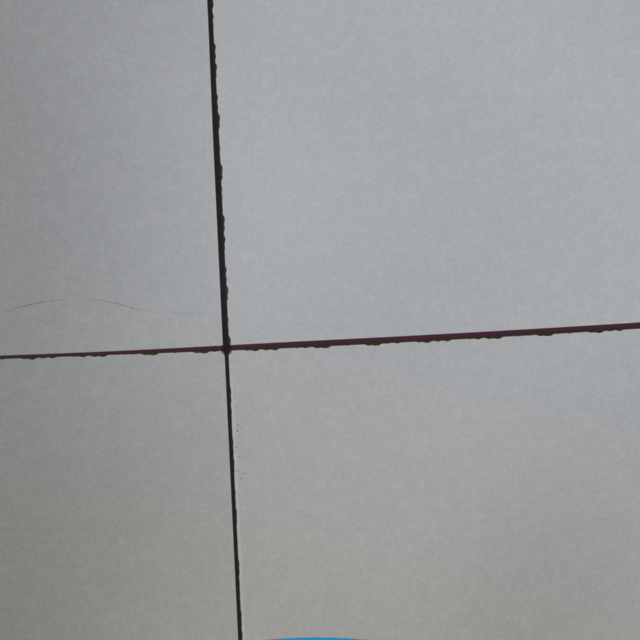
Give the GLSL for this texture, as a WebGL 1 fragment shader.

```glsl
precision highp float;

uniform vec2 u_resolution;

vec2 hash2(vec2 p) {
  p = fract(p * vec2(0.1031, 0.1130));
  p += dot(p, p.yx + 33.33);
  return fract((p.x + p.y) * p.yx * 7.31);
}

// Distance to the nearest scattered cell point
float cellNoise(vec2 p) {
  vec2 cell = floor(p);
  vec2 local = p - cell;
  float nearest = 2.0;
  for (int j = -1; j <= 1; j++) {
    for (int i = -1; i <= 1; i++) {
      vec2 offset = vec2(float(i), float(j));
      nearest = min(nearest, length(offset + hash2(cell + offset + 50.0) - local));
    }
  }
  return nearest;
}

// Uneven chipping along a joint, roughly 0 to 1
float chipping(float t) {
  float waves = sin(t * 71.0) + 0.7 * sin(t * 163.0 + 1.3) + 0.5 * sin(t * 397.0 + 4.0);
  return smoothstep(-0.6, 2.0, waves);
}

// Soft band between two signed edges
float band(float d, float low, float high, float soft) {
  return smoothstep(low - soft, low + soft, d) * (1.0 - smoothstep(high - soft, high + soft, d));
}

vec3 tileSurface(vec2 p, float across, float up) {
  // Light falls off to the left and towards the bottom
  float light = 0.535 + 0.115 * smoothstep(-0.08, 0.46, p.x);
  light -= 0.055 * (1.0 - smoothstep(-0.1, 0.75, p.y));
  light += 0.012 * smoothstep(-0.002, 0.002, across);
  light += 0.008 * smoothstep(-0.002, 0.002, up);
  light -= 0.035 * smoothstep(0.25, 0.0, length((p - vec2(0.84, 0.0)) * vec2(1.0, 0.8)));
  light += 0.006 * sin(p.x * 9.0 + 2.0 * sin(p.y * 7.0));

  // Fine grain and broader mottling
  light += 0.026 * (cellNoise(p * 170.0) - 0.45);
  light += 0.018 * (cellNoise(p * 62.0 + 9.0) - 0.45);
  light += 0.010 * (cellNoise(p * 23.0 + 4.0) - 0.45);

  vec3 warm = vec3(1.01, 1.0, 0.975);
  vec3 cool = vec3(0.985, 1.0, 1.015);
  return light * mix(warm, cool, smoothstep(0.1, 0.65, p.y + 0.25 * p.x));
}

void main() {
  vec2 p = gl_FragCoord.xy / u_resolution;
  float soft = max(0.0016, 0.8 / u_resolution.y);

  // Signed distances from the two slightly skewed joints
  float across = p.x - (0.3755 - 0.0475 * p.y);
  float up = p.y - (0.4414 + 0.036 * p.x + 0.0135 * p.x * p.x);
  vec3 color = tileSurface(p, across, up);

  // Hairline scratch on the upper left tile
  float scratchY = 0.512 + 0.021 * sin(p.x * 13.0) * (1.0 - smoothstep(0.16, 0.3, p.x));
  float scratch = band(p.y - scratchY, -0.0006, 0.0006, soft) * (1.0 - smoothstep(0.26, 0.33, p.x));
  color -= 0.13 * scratch * (0.55 + 0.45 * sin(p.x * 47.0 - 1.0));

  // Sparse specks beside the lower joint
  float speck = 1.0 - smoothstep(0.08, 0.2, cellNoise(p * vec2(85.0, 110.0)));
  speck *= band(across, 0.006, 0.016, 0.003) * band(p.y, 0.23, 0.34, 0.01);
  color -= 0.12 * speck;

  // Pale rim along the right side of the vertical joint
  color += 0.035 * band(across, 0.004, 0.008, 0.002) * (1.0 - smoothstep(0.38, 0.44, p.y));

  // Vertical joint: thin below the crossing, wider and chipped above
  float aboveCrossing = smoothstep(0.44, 0.465, p.y);
  float narrowing = 0.0012 * smoothstep(0.75, 1.0, p.y);
  float leftEdge = -mix(0.0031, 0.0052, aboveCrossing) + narrowing;
  float rightEdge = mix(0.0026, 0.0042, aboveCrossing) - narrowing;
  rightEdge += mix(0.0012, 0.0028, aboveCrossing) * chipping(p.y);
  float vertical = band(across, leftEdge, rightEdge, soft);
  vec3 grout = mix(vec3(0.12, 0.11, 0.11), vec3(0.19, 0.18, 0.16), smoothstep(0.0, 0.006, across));
  color = mix(color, grout, vertical * 0.96);

  // Horizontal joint: clean purple upper edge, ragged olive lower edge
  float rightward = smoothstep(0.1, 0.5, p.x);
  float topEdge = mix(0.0028, 0.0052, rightward);
  float bottomEdge = -mix(0.0022, 0.0042, rightward) - 0.0028 * chipping(p.x + 2.0);
  float horizontal = band(up, bottomEdge, topEdge, soft);
  vec3 stain = mix(vec3(0.17, 0.15, 0.12), vec3(0.25, 0.12, 0.19), smoothstep(-0.002, 0.003, up));
  color = mix(color, stain, horizontal * 0.95);

  // Grime collected where the joints cross
  float grime = 1.0 - smoothstep(0.005, 0.011, length(vec2(across, up + 0.002)));
  color = mix(color, vec3(0.14, 0.11, 0.11), 0.85 * grime);

  // Blue rounded rim at the lower border
  float disc = length(p - vec2(0.495, -0.796)) - 0.8;
  color = mix(color, vec3(0.12, 0.55, 0.76), 1.0 - smoothstep(-soft, soft, disc));

  gl_FragColor = vec4(clamp(color, 0.0, 1.0), 1.0);
}
```
